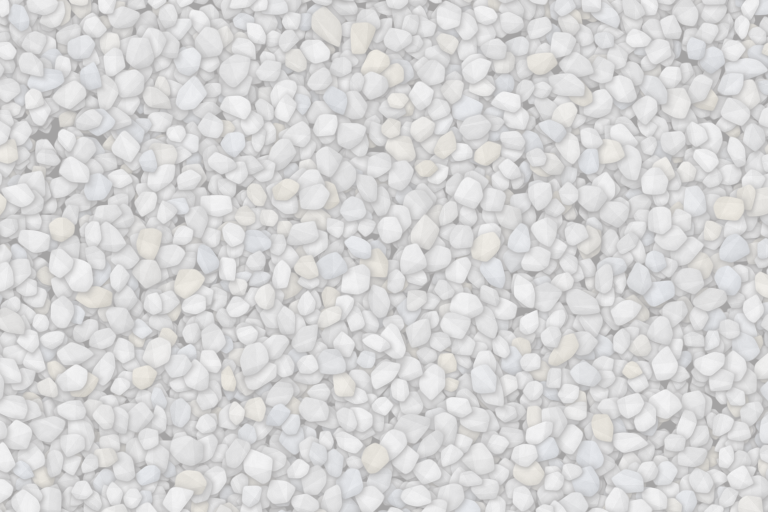
A WebGL 2 fragment shader for this texture:

```glsl
#version 300 es
precision highp float;
// Bed of pale crushed stone. Four layers of jittered cells are painted from
// the bottom up; each cell holds one rounded convex polygon that casts a soft
// shadow on what lies below and is shaded by bevels, creases and mottling.

uniform vec2 u_resolution;
out vec4 fragColor;

vec4 hash4(vec3 p) {
  vec4 q = fract(p.xyzx * vec4(0.1031, 0.1030, 0.0973, 0.1099));
  q += dot(q, q.wzxy + 33.33);
  return fract((q.xxyz + q.yzzw) * q.zywx);
}

mat2 turn(float angle) {
  float c = cos(angle), s = sin(angle);
  return mat2(c, s, -s, c);
}

// Rounded polygon: xy is the outward direction, z the distance to the rim.
vec3 stoneShape(vec2 q, vec3 id) {
  const float sharpness = 13.0;
  vec2 outward = vec2(0.0);
  float total = 0.0;
  for (int side = 0; side < 7; side++) {
    vec2 rnd = hash4(id + vec3(0.0, 0.0, 11.0 + float(side) * 3.7)).xy;
    float angle = (float(side) + 0.75 * rnd.x) * 0.8976;
    vec2 dir = vec2(cos(angle), sin(angle));
    float weight = exp(sharpness * (dot(q, dir) - mix(0.78, 1.08, rnd.y)));
    outward += dir * weight;
    total += weight;
  }
  return vec3(outward / total, log(total) / sharpness);
}

// Layered sines for the faint veins and grain on a stone face.
float mottle(vec2 q, float seed) {
  vec2 w = q * 3.0 + seed * 40.0;
  w += 1.1 * sin(w.yx * 1.7 + seed * 9.0);
  float veins = sin(w.x * 1.3 + 1.5 * sin(w.y * 1.9));
  float grain = sin(w.x * 5.1 + 2.0 * sin(w.y * 3.3)) * sin(w.y * 6.3 + w.x);
  return 0.5 * veins + 0.6 * grain;
}

vec3 stoneColor(vec2 q, vec3 shape, vec2 sun, vec4 rnd) {
  // Base tone, with a few beige and a few bluish stones
  vec3 color = vec3(0.914, 0.914, 0.917) + (rnd.x - 0.5) * 0.046;
  color = mix(color, vec3(0.910, 0.890, 0.845), 0.65 * smoothstep(0.82, 1.0, rnd.y));
  color = mix(color, vec3(0.855, 0.870, 0.895), 0.60 * smoothstep(0.16, 0.0, rnd.y));

  // Bevelled rim, lit from the sun side
  float bevel = smoothstep(-0.55, 0.05, shape.z);
  float shade = bevel * (0.034 * dot(shape.xy, sun) - 0.026);

  // Two broken faces meeting at random creases
  vec2 creaseA = turn(rnd.z * 6.2832) * vec2(1.0, 0.0);
  vec2 creaseB = turn(rnd.w * 6.2832) * vec2(1.0, 0.0);
  float faceA = smoothstep(-0.05, 0.05, dot(q, creaseA) - 0.5 * rnd.w + 0.1);
  float faceB = smoothstep(-0.04, 0.04, dot(q, creaseB) - 0.45);
  shade += 0.022 * (faceA - 0.5) * (rnd.x < 0.5 ? 1.0 : -1.0) - 0.024 * faceB;

  return color + shade + 0.009 * mottle(q, rnd.z);
}

void main() {
  vec2 p = gl_FragCoord.xy / u_resolution.y;
  vec3 gapColor = vec3(0.645, 0.640, 0.640);
  vec3 color = gapColor;

  for (int layer = 0; layer < 4; layer++) {
    float level = float(layer);
    float cells = 27.0 - 2.5 * level;
    mat2 gridTurn = turn(0.4 + level * 1.15);
    vec2 grid = gridTurn * p * cells + 60.0 + 17.0 * level;
    vec2 gridSun = gridTurn * vec2(-0.45, 0.89);
    float depth = 0.05 * (3.0 - level);

    // A fixed cell order keeps overlaps consistent everywhere
    for (int k = 0; k < 9; k++) {
      vec2 cell = floor(grid) + vec2(k % 3, k / 3) - 1.0;
      vec3 id = vec3(cell, level * 41.0);
      vec4 place = hash4(id);
      vec4 look = hash4(id + vec3(0.0, 0.0, 5.3));

      // Into the stone's own turned and stretched space
      float radius = mix(0.36, 0.60, place.z);
      float stretch = 1.0 + 0.24 * look.w;
      mat2 spin = turn(place.w * 6.2832);
      vec2 center = cell + 0.5 + (place.xy - 0.5) * 0.7;
      vec2 q = spin * (grid - center) / (radius * vec2(stretch, 1.0 / stretch));
      if (dot(q, q) > 4.5) continue;

      vec3 shape = stoneShape(q, id);
      vec2 sun = spin * gridSun;

      // Contact shadow, stronger on the side away from the sun
      float reach = clamp(1.0 - shape.z / 0.55, 0.0, 1.0);
      float shadow = reach * reach * (0.46 - 0.20 * dot(shape.xy, sun));
      color = mix(color, gapColor, shadow);

      // Stone body with a smoothed edge
      float soft = 0.9 * cells / (u_resolution.y * radius);
      float cover = 1.0 - smoothstep(-soft, soft, shape.z);
      vec3 body = mix(stoneColor(q, shape, sun, look), gapColor, depth);
      color = mix(color, body, cover);
    }
  }
  fragColor = vec4(color, 1.0);
}
```
